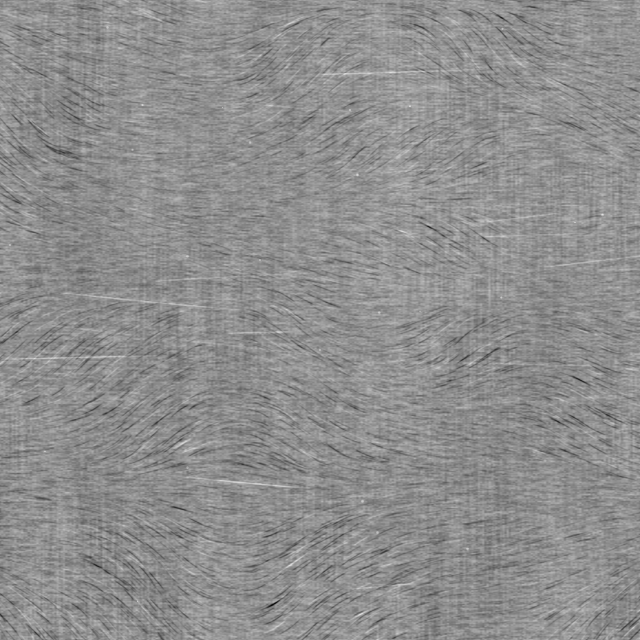
Write a three.js fragment shader that draws this texture.

```glsl
// Brushed grey metal: fine horizontal grain over soft vertical bands, with short
// hair strokes that follow a smooth direction field, and long pale scratches.
// Strokes sit one per jittered grid cell, in several overlapping layers.

varying vec2 vUv;

const vec3 METAL = vec3(0.574);
const float STROKE_CELL = 0.03;
const int STROKE_LAYERS = 6;
const int SCRATCH_COUNT = 34;
const int SPECK_COUNT = 24;

float hash(vec2 p) {
  return fract(sin(dot(p, vec2(127.1, 311.7))) * 43758.5453);
}

vec2 hash2(vec2 p) {
  return vec2(hash(p), hash(p + 57.3));
}

// Smooth value noise centred on zero, from -0.5 to 0.5.
float noise(vec2 p) {
  vec2 cell = floor(p);
  vec2 f = fract(p);
  f = f * f * (3.0 - 2.0 * f);
  float low = mix(hash(cell), hash(cell + vec2(1.0, 0.0)), f.x);
  float high = mix(hash(cell + vec2(0.0, 1.0)), hash(cell + vec2(1.0, 1.0)), f.x);
  return mix(low, high, f.y) - 0.5;
}

vec2 rotate(vec2 p, float angle) {
  float c = cos(angle);
  float s = sin(angle);
  return vec2(c * p.x + s * p.y, c * p.y - s * p.x);
}

// Soft thin line along x, tapered towards both ends.
float taperedLine(vec2 p, float halfLength, float width) {
  float along = clamp(1.0 - abs(p.x) / halfLength, 0.0, 1.0);
  return smoothstep(0.0, 0.5, along) * exp(-p.y * p.y / (width * width));
}

// Broad and narrow vertical bands of tone.
float bands(vec2 uv) {
  return 0.055 * noise(uv * vec2(9.0, 2.5) + 3.0)
       + 0.045 * noise(uv * vec2(22.0, 5.0) + 19.0)
       + 0.025 * noise(uv * vec2(55.0, 12.0) + 31.0);
}

// Fine horizontal fibres, speckle and patches of crossing vertical threads.
float grain(vec2 uv) {
  float fibres = 0.13 * noise(uv * vec2(85.0, 370.0))
               + 0.05 * noise(uv * vec2(24.0, 240.0) + 11.0);
  float speckle = 0.12 * noise(uv * vec2(290.0, 430.0) + 47.0);
  float weave = smoothstep(-0.1, 0.35, noise(uv * vec2(8.0, 6.0) + 71.0));
  float threads = noise(uv * vec2(310.0, 18.0) + 5.0);
  return fibres + speckle + (0.025 + 0.06 * weave) * threads;
}

// One layer of short dark and light strokes, turned to the given angle.
float strokeLayer(vec2 uv, float angle, float seed) {
  vec2 p = uv / STROKE_CELL + seed * vec2(0.37, 0.61);
  vec2 home = floor(p);
  float tone = 0.0;
  for (int j = -1; j <= 1; j++) {
    for (int i = -1; i <= 1; i++) {
      vec2 cell = home + vec2(float(i), float(j));
      vec2 key = cell + seed * 17.0;
      vec2 offset = (p - cell - hash2(key)) * STROKE_CELL;
      float pick = hash(key + 23.7);
      float turn = angle + 0.2 * (hash(key + 41.9) - 0.5);
      float halfLength = STROKE_CELL * mix(0.4, 0.95, pick);
      float shade = mix(-0.17, 0.11, hash(key + 83.1));
      tone += shade * taperedLine(rotate(offset, turn), halfLength, 0.0013);
    }
  }
  return tone;
}

float strokes(vec2 uv) {
  float angle = 1.7 * noise(uv * vec2(4.2, 6.5) + 8.0)
              + 0.35 * noise(uv * vec2(9.0, 12.0) + 27.0);
  float patches = smoothstep(-0.3, 0.3, noise(uv * vec2(6.0, 9.0) + 61.0));
  float strength = 0.3 + 0.4 * patches + 0.5 * smoothstep(0.1, 0.5, abs(angle));
  float tone = 0.0;
  for (int i = 0; i < STROKE_LAYERS; i++) {
    tone += strokeLayer(uv, angle, float(i) + 1.0);
  }
  return strength * tone;
}

// Long, nearly level scratches with a slight bow and broken brightness.
float scratches(vec2 uv) {
  float wear = 0.7 + 0.7 * noise(uv * vec2(45.0, 20.0) + 13.0);
  float tone = 0.0;
  for (int i = 0; i < SCRATCH_COUNT; i++) {
    vec2 key = vec2(float(i), 5.3);
    vec2 p = rotate(uv - hash2(key), 0.26 * (hash(key + 9.1) - 0.5));
    p.y += 0.12 * (hash(key + 15.7) - 0.5) * p.x * p.x;
    float pick = hash(key + 33.3);
    float halfLength = mix(0.04, 0.17, hash(key + 21.9));
    tone += mix(0.05, 0.26, pick * pick) * taperedLine(p, halfLength, 0.0013);
  }
  return wear * tone;
}

float specks(vec2 uv) {
  float tone = 0.0;
  for (int i = 0; i < SPECK_COUNT; i++) {
    vec2 key = vec2(float(i), 91.7);
    float radius = mix(0.001, 0.0022, hash(key + 3.9));
    tone += 0.2 * (1.0 - smoothstep(0.3 * radius, 1.6 * radius, length(uv - hash2(key))));
  }
  return tone;
}

void main() {
  float tone = bands(vUv) + grain(vUv) + strokes(vUv) + scratches(vUv) + specks(vUv);
  gl_FragColor = vec4(clamp(METAL + tone, 0.0, 1.0), 1.0);
}
```
